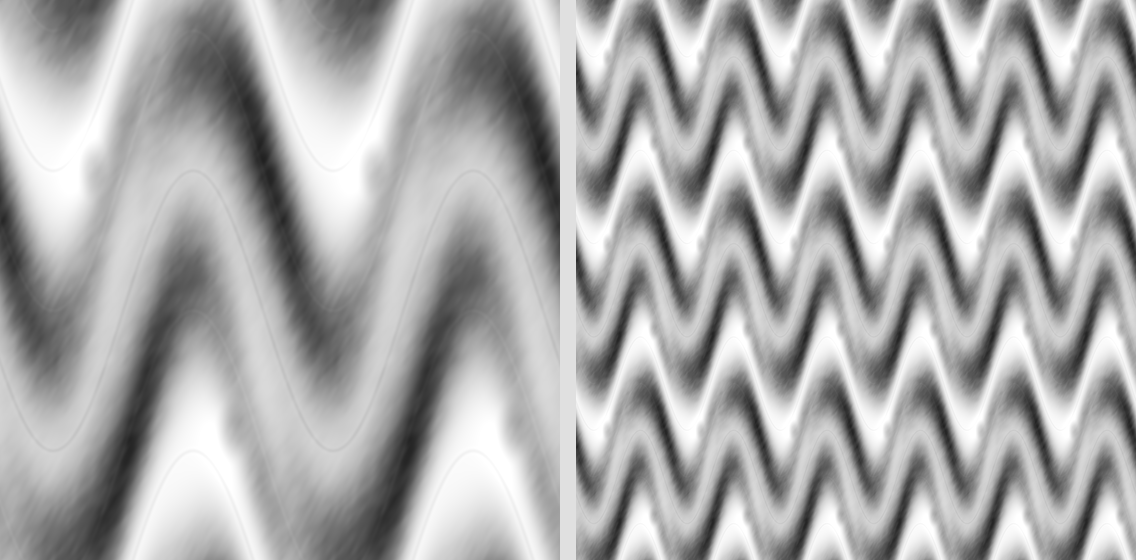
Left, the tile; right, the same tile 3 across and 3 down.
Write a WebGL 1 fragment shader that draws this pattern.

```glsl
precision highp float;

uniform vec2 u_resolution;

const float TAU = 6.2831853;
const float WAVES_ACROSS = 2.0;
const float WAVE_HEIGHT = 0.25;
const vec2 CREST = vec2(0.345, 0.555);
const float CREASES_DOWN = 4.0;
const float CREASE_WIDTH = 0.0035;
const float CREASE_DEPTH = 0.035;
const vec2 SPOT_START = vec2(0.163, 0.30);
const vec2 SPOT_STEP = vec2(0.25, 0.47);
const vec2 SPOT_RADIUS = vec2(0.030, 0.060);
const float SPOT_GLOW = 0.09;
const float SPOT_DIP = 0.07;
const vec2 GRAIN_CELLS = vec2(32.0, 28.0);
const float GRAIN_SHEAR = 32.0;
const float GRAIN_STRENGTH = 0.11;

float hash(vec2 p) {
  vec3 q = fract(vec3(p.xyx) * 0.1031);
  q += dot(q, q.yzx + 33.33);
  return fract((q.x + q.y) * q.z);
}

// Value noise that wraps after a whole number of cells
float wrappedNoise(vec2 p, vec2 period) {
  vec2 cell = floor(p);
  vec2 f = fract(p);
  f = f * f * (3.0 - 2.0 * f);
  vec2 a = mod(cell, period);
  vec2 b = mod(cell + 1.0, period);
  return mix(mix(hash(a), hash(vec2(b.x, a.y)), f.x),
             mix(hash(vec2(a.x, b.y)), hash(b), f.x), f.y);
}

// Steep slanted streaks, centred on zero
float grain(vec2 p) {
  vec2 q = vec2(p.x * WAVES_ACROSS * GRAIN_CELLS.x + p.y * GRAIN_SHEAR,
                p.y * GRAIN_CELLS.y);
  float coarse = wrappedNoise(q, GRAIN_CELLS);
  float fine = wrappedNoise(q * 2.0, GRAIN_CELLS * 2.0);
  return 0.6 * coarse + 0.4 * fine - 0.5;
}

// Soft light and dark bands; theta runs across, w runs down the bent sheet
float bands(float theta, float w) {
  float bend = cos(2.0 * theta);
  float even = 0.665 - 0.08 * cos(w) + 0.22 * cos(2.0 * w);
  even += bend * (0.015 - 0.08 * (cos(w) - cos(3.0 * w)));
  float odd = 0.22 * sin(w) - 0.03 * sin(3.0 * w);
  return even + sin(theta) * odd;
}

// Thin line with raised flanks
float crease(float theta, float w) {
  float slope = WAVE_HEIGHT * TAU * WAVES_ACROSS * sin(theta);
  float offset = fract(w / TAU * CREASES_DOWN + 0.5) - 0.5;
  float d = offset / CREASES_DOWN / sqrt(1.0 + slope * slope);
  float t = d * d / (CREASE_WIDTH * CREASE_WIDTH);
  float profile = (0.7 * t - 1.0) * exp(-0.6 * t);
  return CREASE_DEPTH * profile * mix(-0.5, 1.0, 0.5 + 0.5 * cos(2.0 * w));
}

// Bright halos, each with a faint grey oval inside
float spots(vec2 p) {
  float sum = 0.0;
  for (int i = 0; i < 2; i++) {
    vec2 d = p - SPOT_START - SPOT_STEP * float(i);
    d.x = (fract(d.x * WAVES_ACROSS + 0.5) - 0.5) / WAVES_ACROSS;
    d.y = fract(d.y + 0.5) - 0.5;
    float r = length(d / SPOT_RADIUS);
    sum += SPOT_GLOW * exp(-0.4 * r * r);
    sum -= (SPOT_GLOW + SPOT_DIP) * (1.0 - smoothstep(0.1, 1.1, r));
  }
  return sum;
}

void main() {
  vec2 p = gl_FragCoord.xy / u_resolution;
  p.y = 1.0 - p.y;

  // Bend the vertical axis along the wave
  float theta = TAU * WAVES_ACROSS * (p.x - CREST.x);
  float w = TAU * (p.y + WAVE_HEIGHT * cos(theta) - CREST.y);

  float tone = bands(theta, w) + spots(p);
  tone += crease(theta, w);
  tone += GRAIN_STRENGTH * grain(p) * (1.0 - smoothstep(0.5, 1.0, tone));

  gl_FragColor = vec4(vec3(clamp(tone, 0.0, 1.0)), 1.0);
}
```
